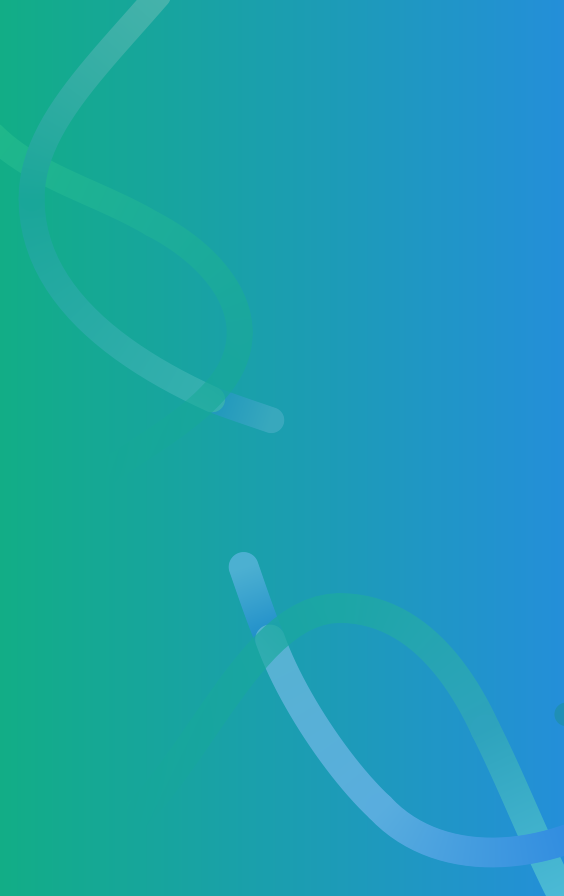
A Shadertoy shader for this background:

```glsl
// Lengths are hundredths of the canvas width, y measured down from the top.
const vec2 CANVAS = vec2(100.0, 159.3);
const float UPPER_RADIUS = 2.3;
const float LOWER_RADIUS = 2.65;
const int STEPS = 24;

const vec3 BACK_LEFT = vec3(0.07, 0.68, 0.525);
const vec3 BACK_RIGHT = vec3(0.14, 0.56, 0.85);

const vec4 MIST = vec4(0.27, 0.70, 0.67, 1.0);
const vec4 TEAL = vec4(0.10, 0.65, 0.60, 1.0);
const vec4 PALE_TEAL = vec4(0.21, 0.69, 0.69, 1.0);
const vec4 DEEP_BLUE = vec4(0.12, 0.59, 0.74, 1.0);
const vec4 TIP_TEAL = vec4(0.22, 0.66, 0.74, 1.0);
const vec4 BRIGHT_GREEN = vec4(0.12, 0.72, 0.54, 1.0);
const vec4 GREEN = vec4(0.11, 0.68, 0.60, 1.0);
const vec4 SEA_GREEN = vec4(0.10, 0.65, 0.62, 1.0);
const vec4 CLEAR_GREEN = vec4(0.07, 0.68, 0.55, 0.0);
const vec4 TIP_BLUE = vec4(0.30, 0.69, 0.82, 1.0);
const vec4 SHADE_BLUE = vec4(0.11, 0.55, 0.79, 1.0);
const vec4 PALE_BLUE = vec4(0.34, 0.70, 0.82, 1.0);
const vec4 SKY = vec4(0.35, 0.68, 0.87, 1.0);
const vec4 AZURE = vec4(0.19, 0.55, 0.88, 1.0);
const vec4 LAGOON = vec4(0.11, 0.65, 0.65, 1.0);
const vec4 SURF = vec4(0.18, 0.64, 0.74, 1.0);
const vec4 AQUA = vec4(0.31, 0.74, 0.85, 1.0);
const vec4 DOT_TEAL = vec4(0.12, 0.56, 0.70, 0.9);

vec2 cubic(vec2 a, vec2 b, vec2 c, vec2 d, float t) {
    float s = 1.0 - t;
    return s * s * s * a + 3.0 * s * t * (s * b + t * c) + t * t * t * d;
}

// Nearest distance to the curve, and the curve parameter there
vec2 curveDistance(vec2 p, vec2 a, vec2 b, vec2 c, vec2 d) {
    vec2 nearest = vec2(1e5, 0.0);
    vec2 start = a;
    for (int i = 0; i < STEPS; i++) {
        vec2 end = cubic(a, b, c, d, float(i + 1) / float(STEPS));
        vec2 edge = end - start;
        float h = clamp(dot(p - start, edge) / dot(edge, edge), 0.0, 1.0);
        float dist = length(p - start - h * edge);
        if (dist < nearest.x) nearest = vec2(dist, (float(i) + h) / float(STEPS));
        start = end;
    }
    return nearest;
}

float coverage(float signedDist) {
    float pixel = CANVAS.x / iResolution.x;
    return 1.0 - smoothstep(-0.6 * pixel, 0.6 * pixel, signedDist);
}

// Paints a round-ended stroke with a colour gradient along its length
void stroke(inout vec3 col, vec2 p, float radius, vec2 a, vec2 b, vec2 c, vec2 d,
            vec4 first, vec4 last) {
    vec2 hit = curveDistance(p, a, b, c, d);
    vec4 paint = mix(first, last, hit.y);
    col = mix(col, paint.rgb, paint.a * coverage(hit.x - radius));
}

void upperRibbons(inout vec3 col, vec2 p) {
    vec2 left = vec2(5.6, 35.3), crossing = vec2(37.6, 71.0);
    vec2 shoulder = vec2(27.0, 39.8), right = vec2(42.5, 59.1);
    float r = UPPER_RADIUS;
    // Pale strand, lower part
    stroke(col, p, r, crossing, vec2(41.0, 72.3), vec2(44.6, 73.5), vec2(48.1, 74.7),
           DEEP_BLUE, TIP_TEAL);
    stroke(col, p, r, left, vec2(5.6, 51.9), vec2(20.7, 63.3), crossing, TEAL, PALE_TEAL);
    // Green strand, fading out at its tail
    stroke(col, p, r, right, vec2(42.5, 69.5), vec2(31.1, 75.7), vec2(18.7, 84.0),
           SEA_GREEN, CLEAR_GREEN);
    stroke(col, p, r, shoulder, vec2(36.3, 44.6), vec2(42.5, 51.9), right, GREEN, SEA_GREEN);
    stroke(col, p, r, vec2(-1.2, 24.1), vec2(6.2, 31.5), vec2(17.6, 34.2), shoulder,
           BRIGHT_GREEN, GREEN);
    // Pale strand, upper part
    stroke(col, p, r, vec2(28.0, -0.8), vec2(16.6, 12.4), vec2(5.6, 22.8), left, MIST, TEAL);
}

void lowerRibbons(inout vec3 col, vec2 p) {
    vec2 crossing = vec2(47.9, 113.7), bend = vec2(67.4, 143.6);
    vec2 crest = vec2(60.2, 108.1), slope = vec2(86.1, 129.7);
    float r = LOWER_RADIUS;
    // Blue strand, upper part
    stroke(col, p, r, vec2(43.2, 100.8), vec2(45.0, 106.0), vec2(46.2, 109.6), crossing,
           TIP_BLUE, SHADE_BLUE);
    stroke(col, p, r, crossing, vec2(51.5, 123.9), vec2(60.2, 136.9), bend, PALE_BLUE, SKY);
    // Green strand, fading in from its tail
    stroke(col, p, r, vec2(23.9, 145.2), vec2(36.3, 132.8), vec2(45.6, 108.1), crest,
           CLEAR_GREEN, LAGOON);
    stroke(col, p, r, crest, vec2(72.6, 108.1), vec2(80.9, 118.3), slope, LAGOON, SURF);
    stroke(col, p, r, slope, vec2(91.3, 140.0), vec2(95.9, 152.5), vec2(101.7, 162.9),
           SURF, AQUA);
    // Blue strand, sweeping off the right side
    stroke(col, p, r, bend, vec2(75.7, 152.5), vec2(89.2, 153.5), vec2(101.7, 148.8),
           SKY, AZURE);
}

void mainImage(out vec4 fragColor, in vec2 fragCoord) {
    vec2 uv = fragCoord / iResolution.xy;
    vec2 p = vec2(uv.x, 1.0 - uv.y) * CANVAS;
    vec3 col = mix(BACK_LEFT, BACK_RIGHT, uv.x);
    upperRibbons(col, p);
    lowerRibbons(col, p);
    // Dot at the right edge
    col = mix(col, DOT_TEAL.rgb, DOT_TEAL.a * coverage(length(p - vec2(100.4, 127.0)) - 2.1));
    fragColor = vec4(col, 1.0);
}
```
